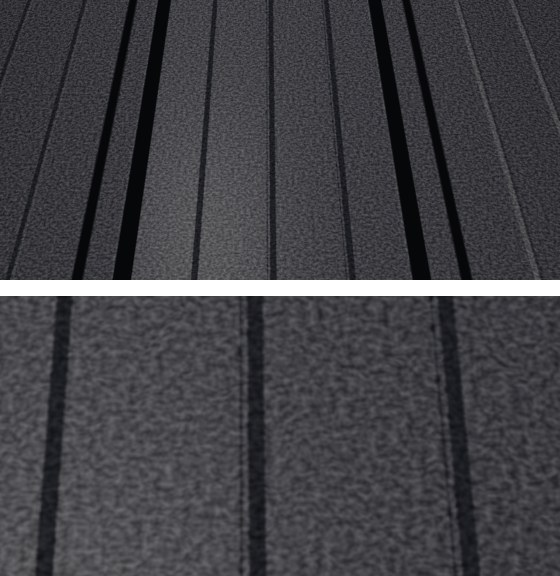
Top: the whole. Bottom: its middle third, enlarged.
A Shadertoy shader for this texture:

```glsl
// Dark ribbed sheet metal running away from the viewer. A linear perspective maps
// the canvas to a plane, where one panel profile (three grooves and a raised rib)
// repeats sideways; gradient noise adds a pebbled coating and a soft glow lights it.

const float PERIOD = 0.862;        // rib to rib, in canvas heights at the top edge
const float GROOVE_GAP = 0.198;    // spacing of the grooves within a panel
const float RIB_HALF = 0.056;      // rib centre to the middle of each side wall
const float SPREAD = 0.43;         // widening from the top to the bottom edge

const vec3 COATING = vec3(0.213, 0.214, 0.232);
const vec3 WALL = vec3(0.022, 0.026, 0.036);
const vec3 GROOVE = vec3(0.095, 0.100, 0.118);
const vec3 LIT_EDGE = vec3(0.320, 0.322, 0.328);
const vec3 GLOW = vec3(0.092, 0.090, 0.082);

vec2 hashGradient(vec2 cell) {
    vec3 h = fract(cell.xyx * vec3(0.1031, 0.1030, 0.0973));
    h += dot(h, h.yzx + 33.33);
    float angle = 6.2832 * fract((h.x + h.y) * h.z);
    return vec2(cos(angle), sin(angle));
}

float gradientNoise(vec2 p) {
    vec2 i = floor(p), f = p - i;
    vec2 w = f * f * f * (f * (f * 6.0 - 15.0) + 10.0);
    vec2 e = vec2(0.0, 1.0);
    float a = dot(hashGradient(i), f);
    float b = dot(hashGradient(i + e.yx), f - e.yx);
    float c = dot(hashGradient(i + e.xy), f - e.xy);
    float d = dot(hashGradient(i + e.yy), f - e.yy);
    return mix(mix(a, b, w.x), mix(c, d, w.x), w.y);
}

// Coverage of a stripe of given half width, with a soft edge
float stripe(float d, float halfWidth, float soft) {
    return 1.0 - smoothstep(-soft, soft, abs(d) - halfWidth);
}

// Pebbled grain: slightly flattened cells in two sizes
float pebbles(vec2 q) {
    vec2 warp = 0.004 * vec2(gradientNoise(q * 31.0), gradientNoise(q * 31.0 + 57.0));
    q += warp;
    return gradientNoise(q * vec2(105.0, 150.0))
         + 0.6 * gradientNoise(q * vec2(190.0, 230.0) + 19.0);
}

// Shallow groove: dark on the left and centre, a lit facet towards the right
vec3 addGroove(vec3 color, float d, float u, float soft) {
    float facing = smoothstep(0.3, 0.6, u);
    float away = smoothstep(0.35, 0.6, -u);
    float shadow = stripe(d - 0.004, mix(0.008, 0.006, away), soft);
    float crease = stripe(d + 0.011, 0.0015, soft) * smoothstep(-0.15, 0.0, u);
    color = mix(color, GROOVE, 0.9 * shadow * (1.0 - facing));
    color = mix(color, GROOVE, 0.6 * crease * (1.0 - facing));
    color = mix(color, LIT_EDGE, 0.5 * away * stripe(d - 0.016, 0.002, soft));
    color = mix(color, GROOVE, 0.55 * facing * stripe(d - 0.012, 0.003, soft));
    return mix(color, LIT_EDGE, 0.8 * facing * stripe(d, 0.007, soft));
}

// Steep side wall of a rib, with a thin highlight along its left edge
vec3 addWall(vec3 color, float d, float halfWidth, float highlight, float soft) {
    float edge = stripe(d + halfWidth + 0.004, 0.002, soft);
    color = mix(color, LIT_EDGE, highlight * edge);
    return mix(color, WALL, stripe(d, halfWidth, soft));
}

void mainImage(out vec4 fragColor, in vec2 fragCoord) {
    vec2 p = fragCoord / iResolution.y;

    // Perspective plane: u runs across the panels, v along them
    float scale = 1.0 + SPREAD * (1.0 - p.y);
    float u = (p.x - 0.967 + 0.008 * (p.y - 0.5)) / scale;
    float v = -log(scale) / SPREAD;
    float soft = max(1.0 / iResolution.y, 0.003) / scale;

    float panel = floor(u / PERIOD + 0.5);
    float across = u - panel * PERIOD;

    // Coating, darker towards the sides, glowing on the middle panel
    vec3 color = COATING * (1.08 - 0.16 * smoothstep(0.3, 1.0, abs(u)));
    vec2 g = (p - vec2(0.73, 0.14)) / vec2(0.32, 0.50);
    float middle = stripe(u, 0.39, soft);
    color += GLOW * exp(-dot(g, g)) * middle;
    color += 0.022 * middle * exp(-pow((p.x - 0.75) / 0.4, 2.0));

    // Three grooves per panel
    for (float k = -1.0; k <= 1.0; k++) {
        color = addGroove(color, across - k * GROOVE_GAP, u, soft);
    }

    // Rib: the wall facing the centre looks wider than the far one
    float rib = u - (floor(u / PERIOD) + 0.5) * PERIOD;
    float side = sign(u);
    color = addWall(color, rib + side * RIB_HALF, 0.023, 0.5, soft);
    color = addWall(color, rib - side * RIB_HALF, 0.014, 0.15, soft * 1.6);

    // Grain fades out where the surface is in deep shadow
    float exposure = smoothstep(0.02, 0.22, color.g);
    color += 0.13 * pebbles(vec2(u, v)) * exposure;

    fragColor = vec4(clamp(color, 0.0, 1.0), 1.0);
}
```
